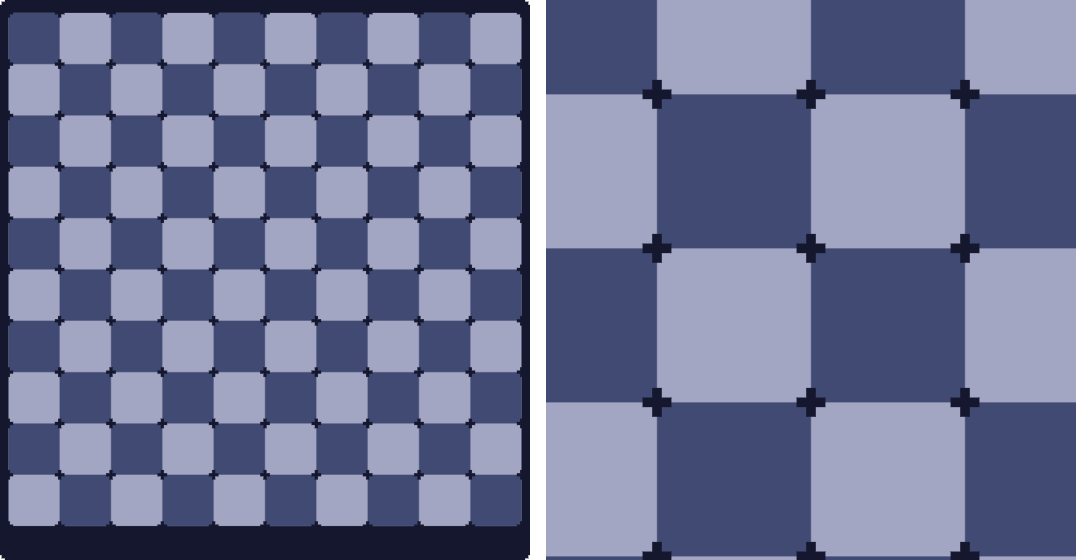
Left: the whole. Right: its middle third, enlarged.
Write a Shadertoy shader that draws this pattern.

```glsl
const float CELLS = 10.0;           // repeats across and down
const float CELL_SIZE = 0.09167;    // in canvas heights
const float BOARD_BOTTOM = 0.0605;
const float STEP = CELL_SIZE / 32.0; // unit of the stepped corners

const vec3 FRAME = vec3(0.08, 0.09, 0.18);
const vec3 DARK_TILE = vec3(0.25, 0.29, 0.45);
const vec3 LIGHT_TILE = vec3(0.64, 0.65, 0.76);
const vec3 OUTSIDE = vec3(1.0);

// Coverage of the region where the distance is positive
float coverage(float dist, float blur) {
    return smoothstep(-blur, blur, dist);
}

// Distance to an L-shaped corner notch, given the distances to both edges
float notchDistance(vec2 edge, float stepSize) {
    float thickness = min(edge.x, edge.y) - stepSize;
    float reach = max(edge.x, edge.y) - 3.0 * stepSize;
    return max(thickness, reach);
}

// Distance to the nearest cell edge, with its sign alternating by cell
vec2 alternatingEdge(vec2 cell) {
    return abs(mod(cell - 0.5, 2.0) - 1.0) - 0.5;
}

// Checkerboard weight: 1 on light cells, 0 on dark cells
float checker(vec2 cell, float blur) {
    vec2 wave = clamp(alternatingEdge(cell) / blur, -1.0, 1.0);
    return 0.5 + 0.5 * wave.x * wave.y;
}

void mainImage(out vec4 fragColor, in vec2 fragCoord) {
    vec2 canvas = vec2(iResolution.x / iResolution.y, 1.0);
    vec2 uv = fragCoord / iResolution.y;
    float blur = 0.7 / iResolution.y;

    // Board coordinates, one unit per cell
    float boardLeft = 0.5 * (canvas.x - CELLS * CELL_SIZE);
    vec2 cell = (uv - vec2(boardLeft, BOARD_BOTTOM)) / CELL_SIZE;

    // Alternating tiles
    vec3 tile = mix(DARK_TILE, LIGHT_TILE, checker(cell, blur / CELL_SIZE));

    // Notched tile corners, clipped to the board
    vec2 tileEdge = (0.5 - abs(fract(cell) - 0.5)) * CELL_SIZE;
    vec2 boardEdge = (0.5 * CELLS - abs(cell - 0.5 * CELLS)) * CELL_SIZE;
    float tileMask = coverage(notchDistance(tileEdge, STEP), blur);
    tileMask *= coverage(min(boardEdge.x, boardEdge.y), blur);
    vec3 color = mix(FRAME, tile, tileMask);

    // Notched frame corners
    vec2 canvasEdge = min(uv, canvas - uv);
    float frameMask = coverage(notchDistance(canvasEdge, STEP), blur);
    color = mix(OUTSIDE, color, frameMask);

    fragColor = vec4(color, 1.0);
}
```
